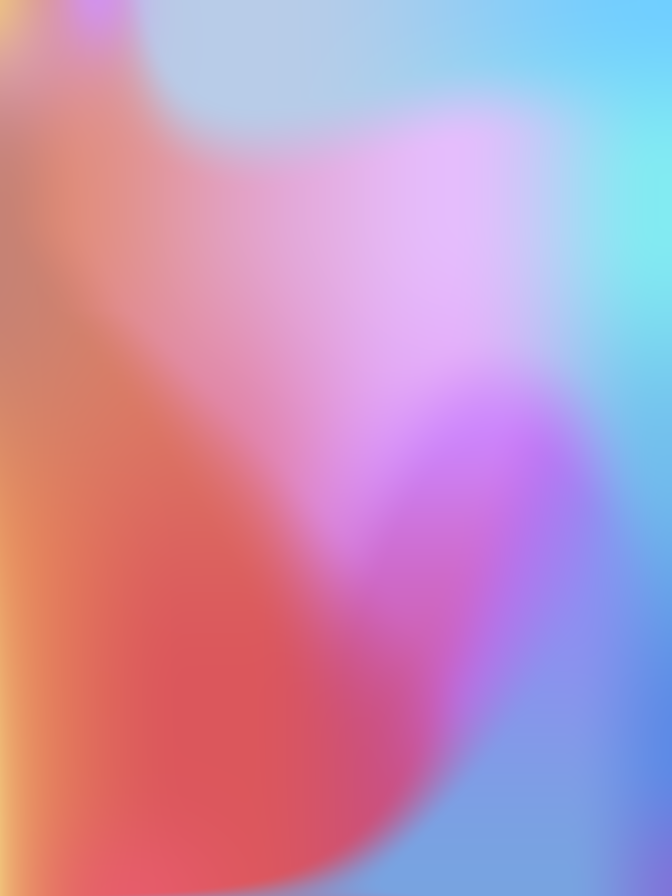
This background is drawn by a Shadertoy shader. Its source:

```glsl
// Soft blurred colour field: a cyan sky, a pink veil, a violet hood and a red lobe.
// Each layer is a smooth colour ramp, blended through a curve with a feathered edge.
// All positions are fractions of the canvas, with the origin at the lower left.

#define VEIL_FEATHER 0.05
#define HOOD_FEATHER 0.065
#define HOOD_PEAK vec2(0.74, 0.565)
#define HOOD_CURVE 3.0
#define LOBE_TOP 0.655
#define LOBE_FEATHER 0.045
#define GLOW_YELLOW vec3(0.95, 0.80, 0.50)
#define GLOW_VIOLET vec3(0.82, 0.57, 0.96)

// Coverage of a signed distance (positive inside) with a feathered edge
float feather(float d, float width) {
    return smoothstep(-width, width, d);
}

// Round falloff around a centre
float glow(vec2 p, vec2 centre, vec2 radius) {
    vec2 q = (p - centre) / radius;
    return exp(-dot(q, q));
}

// Pale blue on top, cyan at the upper right, deeper blue below
vec3 skyColor(vec2 p) {
    vec3 right = mix(vec3(0.50, 0.45, 0.85), vec3(0.36, 0.54, 0.90), smoothstep(0.0, 0.16, p.y));
    right = mix(right, vec3(0.45, 0.75, 0.93), smoothstep(0.17, 0.52, p.y));
    right = mix(right, vec3(0.51, 0.92, 0.95), smoothstep(0.48, 0.75, p.y));
    right = mix(right, vec3(0.44, 0.81, 1.00), smoothstep(0.80, 1.0, p.y));
    return mix(vec3(0.72, 0.80, 0.91), right, smoothstep(0.40, 1.0, p.x));
}

// Salmon to pink to lilac, deeper towards the bottom
vec3 veilColor(vec2 p) {
    vec3 c = mix(vec3(0.88, 0.55, 0.47), vec3(0.89, 0.65, 0.83), smoothstep(0.06, 0.46, p.x));
    c = mix(c, vec3(0.90, 0.74, 0.99), smoothstep(0.36, 0.68, p.x));
    vec3 deep = mix(vec3(0.88, 0.47, 0.60), vec3(0.88, 0.60, 0.96), smoothstep(0.32, 0.60, p.x));
    return mix(deep, c, smoothstep(0.40, 0.76, p.y));
}

float veilMask(vec2 p) {
    float rise = 0.20 * exp(-(p.x - 0.17) / 0.05);
    float top = 0.83 + 0.06 * smoothstep(0.35, 0.75, p.x) + rise;
    float d = (top - p.y) / length(vec2(1.0, rise / 0.05));
    return feather(d, VEIL_FEATHER) * (1.0 - smoothstep(0.66, 0.98, p.x));
}

// Parabolic dome
float hoodMask(vec2 p) {
    float dx = p.x - HOOD_PEAK.x;
    float d = HOOD_PEAK.y - HOOD_CURVE * dx * dx - p.y;
    float width = HOOD_FEATHER + 0.06 * smoothstep(0.62, 0.45, 0.0) * 0.0
                + 0.05 * (1.0 - smoothstep(0.45, 0.65, p.x));
    return feather(d / length(vec2(1.0, 2.0 * HOOD_CURVE * dx)), width);
}

// Violet at the crown, crimson towards the base
vec3 magentaColor(vec2 p, float edgeDistance) {
    vec3 c = mix(vec3(0.80, 0.32, 0.55), vec3(0.81, 0.42, 0.80), smoothstep(0.12, 0.40, p.y));
    c = mix(c, vec3(0.80, 0.52, 0.99), smoothstep(0.34, 0.54, p.y));
    float rim = (1.0 - smoothstep(0.0, 0.13, edgeDistance)) * smoothstep(0.05, 0.25, p.y);
    return mix(c, vec3(0.75, 0.42, 0.95), 0.8 * rim);
}

vec3 coolColor(vec2 p) {
    vec3 c = mix(vec3(0.47, 0.64, 0.88), vec3(0.57, 0.55, 0.95), smoothstep(0.0, 0.38, p.y));
    c = mix(c, vec3(0.64, 0.58, 0.98), smoothstep(0.42, 0.56, p.y));
    return mix(c, skyColor(vec2(1.0, p.y)), smoothstep(0.84, 1.02, p.x));
}

// Orange above and at the left, red in the middle, crimson at the right
vec3 lobeColor(vec2 p) {
    vec3 c = mix(vec3(0.86, 0.34, 0.36), vec3(0.86, 0.50, 0.40), smoothstep(0.22, 0.68, p.y));
    c = mix(c, vec3(0.79, 0.31, 0.49), smoothstep(0.36, 0.62, p.x));
    vec3 side = mix(vec3(0.90, 0.53, 0.35), vec3(0.77, 0.51, 0.46), smoothstep(0.35, 0.70, p.y));
    c = mix(side, c, smoothstep(-0.05, 0.28, p.x));
    return mix(c, vec3(0.91, 0.36, 0.43), 0.8 * glow(p, vec2(0.20, 0.0), vec2(0.14, 0.08)));
}

float lobeMask(vec2 p) {
    float drop = max(LOBE_TOP - p.y, 0.0);
    float edge = 0.07 + 0.07 * smoothstep(0.76, LOBE_TOP - 0.02, 0.0) * 0.0
               + 0.07 * (1.0 - smoothstep(0.63, 0.76, p.y)) + 1.25 * drop - 0.62 * drop * drop;
    return feather(0.7 * (edge - p.x), LOBE_FEATHER + 0.12 * drop);
}

void mainImage(out vec4 fragColor, in vec2 fragCoord) {
    vec2 p = fragCoord / iResolution.xy;

    // Sky and veil
    vec3 base = mix(skyColor(p), veilColor(p), veilMask(p));

    // Curve that parts the warm side from the cool side
    float y = p.y + 0.004;
    float slope = 0.231 * pow(y, -0.7);
    float warmDistance = (0.227 + 0.77 * pow(y, 0.3) - p.x) / length(vec2(1.0, slope));
    float warm = feather(warmDistance, mix(0.03, 0.10, smoothstep(0.0, 0.40, p.y)));

    // Hood and lobe
    float hood = hoodMask(p);
    vec3 warmSide = mix(base, magentaColor(p, warmDistance), hood);
    warmSide = mix(warmSide, lobeColor(p), lobeMask(p));
    vec3 coolSide = mix(base, coolColor(p), max(hood, 1.0 - smoothstep(0.0, 0.30, p.y)));
    vec3 color = mix(coolSide, warmSide, warm);

    // Glows along the left edge and in the upper left corner
    color = mix(color, vec3(0.85, 0.60, 0.74), 0.75 * glow(p, vec2(0.03, 0.95), vec2(0.13, 0.09)));
    color = mix(color, GLOW_VIOLET, 0.9 * glow(p, vec2(0.145, 1.01), vec2(0.06, 0.07)));
    color = mix(color, GLOW_YELLOW, 0.85 * glow(p, vec2(-0.02, 1.01), vec2(0.07, 0.08)));
    float sideGlow = exp(-p.x / 0.04) * (1.0 - smoothstep(0.0, 0.65, p.y));
    color = mix(color, GLOW_YELLOW, 0.85 * sideGlow);

    fragColor = vec4(color, 1.0);
}
```
